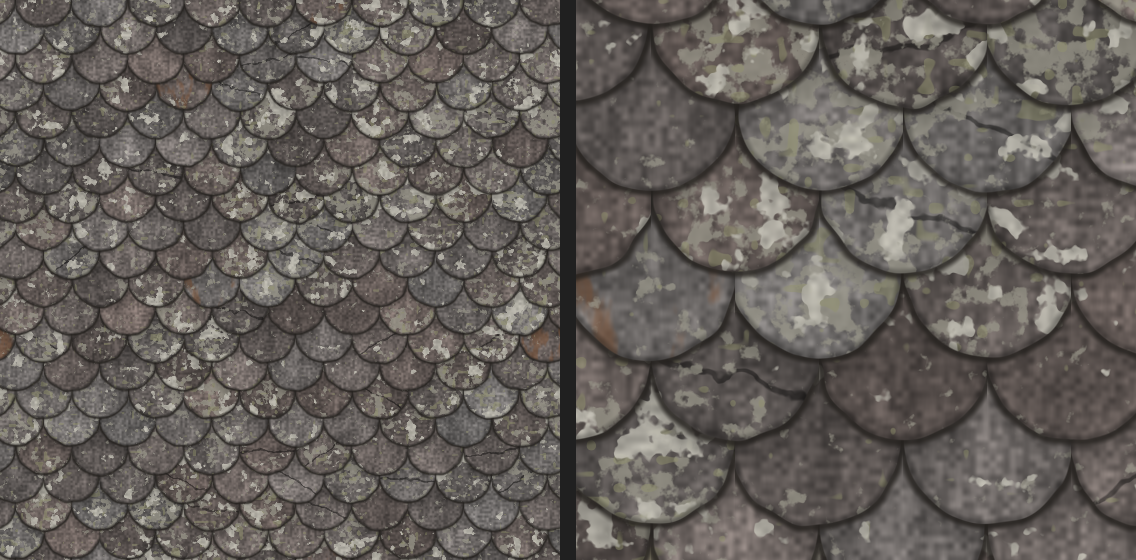
Left, the full canvas; right, a detail of the centre.
This texture is drawn by a Shadertoy shader. Its source:

```glsl
// Weathered fish-scale slate roof: rounded overlapping tiles speckled with pale lichen.

const float COLUMNS = 10.0;
const float ROWS = 20.0;
const float ROW_STEP = 0.5;      // row height, in tile widths
const float RADIUS = 0.5;        // rounded tile end, in tile widths
const vec2 GRID_ORIGIN = vec2(0.28, 0.04);

const vec3 SLATE_BROWN = vec3(0.385, 0.345, 0.33);
const vec3 SLATE_GREY = vec3(0.41, 0.40, 0.395);
const vec3 LICHEN_PALE = vec3(0.71, 0.70, 0.66);
const vec3 LICHEN_GREY = vec3(0.60, 0.59, 0.54);
const vec3 LICHEN_GREEN = vec3(0.57, 0.57, 0.43);
const vec3 RUST = vec3(0.48, 0.33, 0.23);
const vec3 GAP = vec3(0.17, 0.155, 0.14);

float hash(vec2 p) {
    return fract(sin(dot(p, vec2(127.1, 311.7))) * 43758.5);
}

float noise(vec2 p) {
    vec2 i = floor(p), f = fract(p);
    f = f * f * (3.0 - 2.0 * f);
    return mix(mix(hash(i), hash(i + vec2(1, 0)), f.x),
               mix(hash(i + vec2(0, 1)), hash(i + vec2(1, 1)), f.x), f.y);
}

float fbm(vec2 p) {
    float sum = 0.0, amp = 0.53;
    for (int i = 0; i < 4; i++) {
        sum += amp * noise(p);
        p = mat2(1.6, 1.2, -1.2, 1.6) * p + 7.3;
        amp *= 0.5;
    }
    return sum;
}

// Signed distance to a tile: round below its centre, straight above it.
float tileDistance(vec2 q, vec2 seed) {
    float chipped = (noise(q * 7.0 + seed) - 0.5) * 0.03;
    return length(vec2(q.x, min(q.y, 0.0))) - RADIUS + chipped;
}

// Thin wandering crack, present on a few tiles only.
float crackMask(vec2 q, vec2 seed, float chance) {
    float slope = hash(seed + 4.0) * 1.4 - 0.7;
    float path = q.y + 0.12 + slope * q.x + 0.16 * (fbm(q * 5.0 + seed) - 0.5);
    return step(chance, 0.13) * (1.0 - smoothstep(0.008, 0.025, abs(path)));
}

// Stone and lichen on one tile; growth sets how much lichen it carries.
vec3 tileColor(vec2 q, vec2 id, float growth) {
    vec2 seed = 40.0 * vec2(hash(id + 0.3), hash(id + 5.7));
    vec2 s = q + seed;

    // Stone: tint, grain, mottling and vertical weather streaks
    vec3 color = mix(SLATE_BROWN, SLATE_GREY, hash(id + 2.1));
    color *= 0.86 + 0.30 * hash(id + 8.4);
    color *= 1.0 + 0.50 * (fbm(s * 4.0) - 0.5);
    color *= 1.0 + 0.38 * (fbm(s * vec2(11.0, 2.2)) - 0.5);
    color *= 1.0 + 0.42 * (noise(s * 25.0) - 0.5);
    color *= 1.0 - 0.4 * crackMask(q, seed, hash(id + 9.2));

    // Rust stains on rare tiles
    float stain = step(0.95, hash(id + 6.6)) * smoothstep(0.5, 0.7, fbm(s * vec2(6.0, 3.0)));
    color = mix(color, RUST, 0.6 * stain);

    // Lichen: fine dust, green specks and larger pale blotches
    float patches = fbm(s * 3.0 + 11.0);
    float dust = smoothstep(0.0, 0.14, fbm(s * 11.0) + 0.5 * (patches - 0.5) - 0.69 + 0.20 * growth);
    float specks = smoothstep(0.0, 0.08, noise(s * 12.0 + 3.0) - 0.90 + 0.18 * growth);
    float blotches = smoothstep(0.0, 0.06, fbm(s * 5.5 + 23.0) - 0.75 + 0.17 * growth);
    color = mix(color, LICHEN_GREY, 0.75 * dust);
    color = mix(color, LICHEN_GREEN, 0.50 * specks);
    vec3 crust = LICHEN_PALE * (0.90 + 0.24 * noise(s * 22.0));
    return mix(color, crust, 0.88 * blotches);
}

void mainImage(out vec4 fragColor, in vec2 fragCoord) {
    vec2 uv = fragCoord / iResolution.xy;
    vec2 p = uv * COLUMNS;
    float pixel = COLUMNS / min(iResolution.x, iResolution.y);
    float firstRow = floor((p.y - GRID_ORIGIN.y) / ROW_STEP);
    float regionalGrowth = fbm(uv * 6.0 + 2.0) - 0.5;
    vec3 color = GAP;

    // Lay the rows from the lowest upwards; each overlaps the one below.
    for (int k = -2; k <= 1; k++) {
        float row = firstRow + float(k);
        float shift = GRID_ORIGIN.x + 0.5 * mod(row, 2.0);
        float column = floor(p.x - shift + 0.5);
        vec2 id = mod(vec2(column, row), vec2(COLUMNS, ROWS));
        vec2 jitter = 0.035 * (vec2(hash(id + 1.7), hash(id + 3.9)) - 0.5);
        vec2 centre = vec2(column + shift, ROW_STEP * (row + 1.0) + GRID_ORIGIN.y) + jitter;
        vec2 q = p - centre;
        float d = tileDistance(q, id * 3.7);

        // Dark joint and soft shadow cast on the row below
        float joint = 1.0 - smoothstep(0.012, 0.055, d);
        float shadow = 1.0 - smoothstep(0.0, 0.20, d);
        color = mix(color, GAP, 0.80 * joint) * (1.0 - 0.16 * shadow);

        if (d < pixel) {
            float growth = clamp(hash(id + 7.5) + 1.2 * regionalGrowth, 0.0, 1.0);
            vec3 tile = tileColor(q, id, growth);
            tile *= 1.0 - 0.26 * smoothstep(-0.045, -0.005, d);
            color = mix(color, tile, 1.0 - smoothstep(-pixel, pixel, d));
        }
    }
    fragColor = vec4(clamp(color, 0.0, 1.0), 1.0);
}
```
